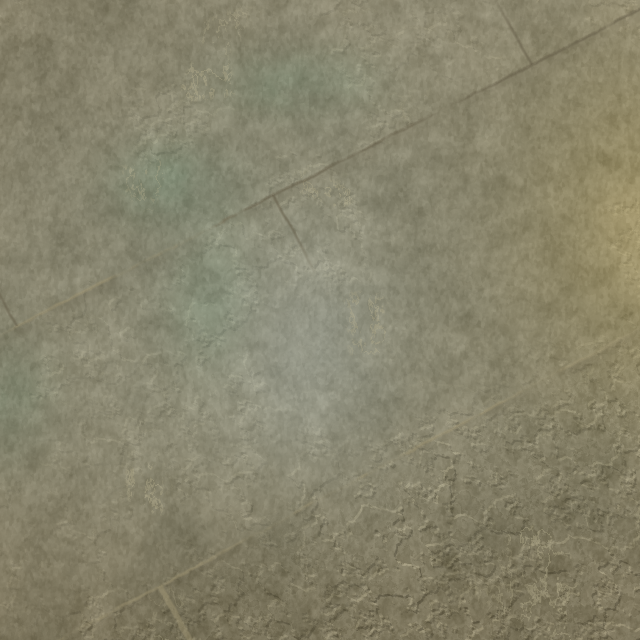
A WebGL 1 fragment shader for this texture:

```glsl
precision highp float;
// Worn stone floor tiles in a slanted running bond, under soft mixed light.
// Cellular noise in octaves gives mottling, flaked relief and grain;
// joints come from skewed tile coordinates, light pools from radial falloffs.

uniform vec2 u_resolution;

const vec3 STONE = vec3(0.545, 0.525, 0.435);
const vec3 UMBER = vec3(0.455, 0.42, 0.32);
const vec3 COOL = vec3(0.525, 0.53, 0.455);
const vec3 SHEEN = vec3(0.605, 0.615, 0.56);
const vec3 GREEN = vec3(0.45, 0.54, 0.45);
const vec3 AMBER = vec3(0.635, 0.58, 0.39);
const vec3 GROUT = vec3(0.62, 0.58, 0.45);
const vec3 SHADOW = vec3(0.39, 0.36, 0.28);
const vec3 CHALK = vec3(0.72, 0.69, 0.56);

vec3 hash3(vec2 cell) {
  vec3 q = fract(cell.xyx * vec3(0.1031, 0.1030, 0.0973));
  q += dot(q, q.yxz + 33.33);
  return fract((q.xxy + q.yzz) * q.zyx);
}

// Smooth cellular noise: random tones blended around jittered points.
float mottle(vec2 p) {
  vec2 cell = floor(p);
  float tone = 0.0;
  float total = 0.0;
  for (int j = -1; j <= 1; j++) {
    for (int i = -1; i <= 1; i++) {
      vec2 c = cell + vec2(float(i), float(j));
      vec3 h = hash3(c + 71.0);
      vec2 d = c + h.xy - p;
      float w = exp(-8.0 * dot(d, d));
      tone += w * h.z;
      total += w;
    }
  }
  return tone / total;
}

float layered(vec2 p) {
  float sum = 0.0;
  float amp = 0.40;
  for (int k = 0; k < 5; k++) {
    sum += amp * mottle(p);
    p = mat2(1.6, 1.2, -1.2, 1.6) * p + 17.3;
    amp *= 0.66;
  }
  return sum;
}

// Stepped height of the split stone surface.
float flake(vec2 p) {
  return smoothstep(0.47, 0.58, layered(p * vec2(21.0, 25.0)));
}

float glow(vec2 p, vec2 centre, vec2 radius) {
  vec2 d = (p - centre) / radius;
  return exp(-dot(d, d));
}

float stroke(float dist, float width, float soft) {
  return 1.0 - smoothstep(0.5 * width - soft, 0.5 * width + soft, abs(dist));
}

// Light pools and stains on the bare stone; n breaks up their outlines.
vec3 lighting(vec2 p, float n) {
  vec3 col = mix(STONE, UMBER, 0.25 * glow(p, vec2(0.0, 0.95), vec2(0.35)));
  col = mix(col, UMBER, 0.62 * smoothstep(0.40, -0.02, p.y));
  col = mix(col, COOL, 0.7 * glow(p, vec2(0.40, 0.55), vec2(0.36)));
  col = mix(col, AMBER, 0.72 * glow(p, vec2(1.04, 0.65), vec2(0.22, 0.28)));
  float stain = glow(p, vec2(0.27, 0.71), vec2(0.09, 0.06))
    + 0.8 * glow(p, vec2(0.46, 0.87), vec2(0.11, 0.05))
    + 0.7 * glow(p, vec2(0.33, 0.53), vec2(0.07, 0.10))
    + 0.8 * glow(p, vec2(0.0, 0.38), vec2(0.07, 0.09));
  col = mix(col, GREEN, clamp(stain * (0.1 + 0.8 * n), 0.0, 0.5));
  return mix(col, SHEEN, 0.75 * glow(p, vec2(0.48, 0.45), vec2(0.12, 0.16)));
}

void main() {
  vec2 p = gl_FragCoord.xy / u_resolution;
  float soft = max(0.002, 0.8 / min(u_resolution.x, u_resolution.y));
  float broad = layered(p * 5.5);
  float fine = layered(p * 34.0 + 5.0);

  // Tile coordinates: v counts rows, u runs along a row, half offset.
  vec2 q = p + 0.006 * (vec2(broad, fine) - 0.5);
  float v = (q.y + 0.05 - 0.538 * q.x) / (0.527 - 0.03 * q.x);
  float row = floor(v);
  float u = (q.x + 0.55 * q.y - 0.295) / 1.03 + 0.5 * mod(row + 1.0, 2.0);
  float bed = (v - floor(v + 0.5)) * 0.45;
  float cross = (u - floor(u + 0.5)) * 0.9;

  // Stone tone, per-tile shade and mottling.
  vec3 col = lighting(p, broad);
  col += 0.01 * (hash3(vec2(floor(u), row) + 9.0).x - 0.5);
  col += vec3(0.12, 0.11, 0.10) * (broad - 0.5);

  // Flaked relief, strongest in the worn row at the bottom.
  float rough = smoothstep(0.22, -0.25, v);
  float wear = 0.012 + 0.035 * smoothstep(0.5, 0.66, broad) + 0.065 * rough;
  float edge = flake(p) - flake(p + vec2(-0.0025, 0.0035));
  col += edge * wear * vec3(1.0, 0.97, 0.85);
  col += (0.10 + 0.10 * rough) * (fine - 0.5);
  col -= 0.07 * rough * smoothstep(0.55, 0.66, fine);

  // Sparse short chalky scars, then fine upright grain.
  float scar = stroke(layered(p * vec2(24.0, 15.0) + 31.0) - 0.5, 0.05, 0.02);
  scar *= smoothstep(0.80, 0.94, mottle(p * 11.0 + 3.0));
  col = mix(col, CHALK, 0.40 * scar);
  col += 0.045 * (mottle(p * vec2(230.0, 150.0)) - 0.5);
  col += 0.03 * (mottle(p * vec2(110.0, 80.0) + 13.0) - 0.5);

  // Bed joints: broken pale grout or dark gap, with a soft shade below.
  float upper = step(0.5, v);
  float pale = mix(1.0, 1.0 - smoothstep(0.25, 0.4, p.x), upper);
  float worn = 0.10 + 0.42 * smoothstep(0.42, 0.62, layered(p * 8.0 + 40.0));
  float shade = smoothstep(-0.03, -0.002, bed) * step(bed, 0.0);
  col = mix(col, SHADOW, 0.35 * shade * worn);
  col = mix(col, mix(SHADOW, GROUT, pale), worn * stroke(bed, 0.0045, soft));

  // Cross joints fade out away from the upper bed joint.
  float lower = step(v, 0.0);
  float seen = max(1.0 - smoothstep(0.10, 0.36, abs(v - 1.0)), lower);
  float gap = stroke(cross, mix(0.004, 0.009, lower), soft);
  col = mix(col, mix(SHADOW, GROUT, lower), (0.2 + 0.6 * worn) * seen * gap);

  gl_FragColor = vec4(clamp(col, 0.0, 1.0), 1.0);
}
```
